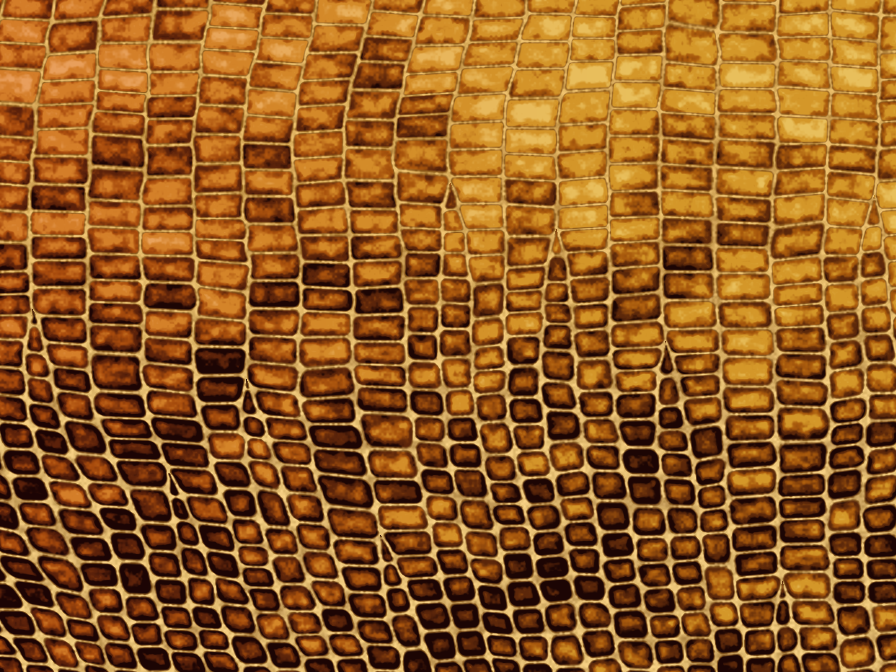
Reproduce this texture procedurally as a Shadertoy shader.

```glsl
// Reptile hide: columns of scales that fork and darken toward the bottom

float hash(vec2 p) {
    vec3 q = fract(p.xyx * 0.1031);
    q += dot(q, q.yzx + 33.33);
    return fract((q.x + q.y) * q.z);
}

float noise(vec2 p) {
    vec2 i = floor(p), f = fract(p);
    f = f * f * (3.0 - 2.0 * f);
    return mix(mix(hash(i), hash(i + vec2(1, 0)), f.x),
               mix(hash(i + vec2(0, 1)), hash(i + vec2(1, 1)), f.x), f.y);
}

float roundBox(vec2 p, vec2 halfSize, float radius) {
    vec2 q = abs(p) - halfSize + radius;
    return length(max(q, 0.0)) + min(max(q.x, q.y), 0.0) - radius;
}

// Dark brown through orange to gold
vec3 scaleColor(float tone) {
    vec3 c = mix(vec3(0.11, 0.02, 0.015), vec3(0.36, 0.15, 0.04), smoothstep(0.08, 0.33, tone));
    c = mix(c, vec3(0.66, 0.34, 0.05), smoothstep(0.33, 0.62, tone));
    c = mix(c, vec3(0.83, 0.57, 0.16), smoothstep(0.58, 0.83, tone));
    return mix(c, vec3(0.91, 0.72, 0.36), smoothstep(0.9, 1.2, tone));
}

void mainImage(out vec4 fragColor, in vec2 fragCoord) {
    vec2 p = fragCoord / iResolution.y;
    float low = 1.0 - smoothstep(0.3, 0.8, p.y);

    // Bend the columns, most strongly at the lower left
    float depth = 1.0 - p.y;
    vec2 q = p;
    q.x += (1.0 - 0.8 * smoothstep(0.0, 1.3, p.x)) * (0.2 * depth - 0.33 * depth * depth);
    q.x += 0.03 * (noise(p * 5.0) - 0.5) + 0.006 * (noise(p * 38.0) - 0.5);

    // Each pair of columns gains a third one below a random fork
    float columnWidth = 0.077;
    float pair = floor(q.x / columnWidth * 0.5);
    float u = q.x / columnWidth - pair * 2.0;
    float fork = mix(0.12, 0.74, hash(vec2(pair + 40.0, 3.0)));
    float wedge = 0.667 * (1.0 - exp(-14.0 * max(fork - q.y, 0.0)));
    float left = 1.0 - 0.5 * wedge, right = 1.0 + 0.5 * wedge;
    float id = pair * 3.0 + 60.0;
    vec2 span = vec2(0.0, left);
    if (u > right) {
        span = vec2(right, 2.0);
        id += 2.0;
    } else if (u > left) {
        span = vec2(left, right);
        id += 1.0;
    }

    // Cut the column into rows of uneven height and slope
    float rows = 25.0;
    float width = (span.y - span.x) * columnWidth;
    float across = (u - 0.5 * (span.x + span.y)) * columnWidth;
    float slope = 0.25 * (noise(vec2(id * 3.7, q.y * 7.0)) - 0.5) + 0.15 * low * (0.7 - p.x);
    float v = (q.y + across * slope) * rows + hash(vec2(id, 9.0))
            + 0.7 * noise(vec2(id * 7.3, q.y * 10.0));
    vec2 local = vec2(across, (fract(v) - 0.5) / rows);
    float cell = hash(vec2(id, floor(v) + 17.0));

    // Rounded scale outline
    vec2 halfSize = max(0.5 * vec2(width, 1.0 / rows) - vec2(0.0032, 0.0027), 0.0006);
    float radius = min(mix(0.004, 0.011, low), min(halfSize.x, halfSize.y));
    float d = roundBox(local, halfSize, radius);
    float soft = max(0.0014, 0.6 / iResolution.y);

    // Mottled pigment, darker at the rim of each scale
    float blotch = 0.6 * noise(p * 9.0 + 4.0) + 0.4 * noise(p * 23.0);
    float mottle = noise(p * vec2(75.0, 95.0));
    float grain = noise(p * 260.0) - 0.5;
    float dome = smoothstep(0.0, 0.013, -d);
    float tone = 0.2 + 0.56 * smoothstep(0.05, 0.95, p.y) + 0.16 * (p.x - 0.66);
    tone += 0.36 * (cell - 0.5) + 0.55 * (blotch - 0.5) + 0.4 * (mottle - 0.5);
    tone += mix(0.3, 0.5, low) * (dome - 0.5) + 0.16 * grain + 3.0 * local.y;
    vec3 color = scaleColor(tone);
    color.g *= mix(0.86, 1.04, smoothstep(0.0, 1.0, p.x));

    // Pale ridges between the scales
    float crest = smoothstep(0.0, 0.0034, d + 0.0012 * grain);
    float shine = crest * (0.55 + 0.8 * noise(p * vec2(60.0, 80.0) + 30.0));
    vec3 ridge = mix(vec3(0.50, 0.32, 0.12), vec3(0.92, 0.77, 0.47), clamp(shine, 0.0, 1.0));
    ridge = mix(ridge, vec3(0.80, 0.56, 0.18), 0.3 * (1.0 - low));
    color = mix(color, ridge + 0.12 * grain, smoothstep(-soft, soft, d));

    fragColor = vec4(clamp(color, 0.0, 1.0), 1.0);
}
```
